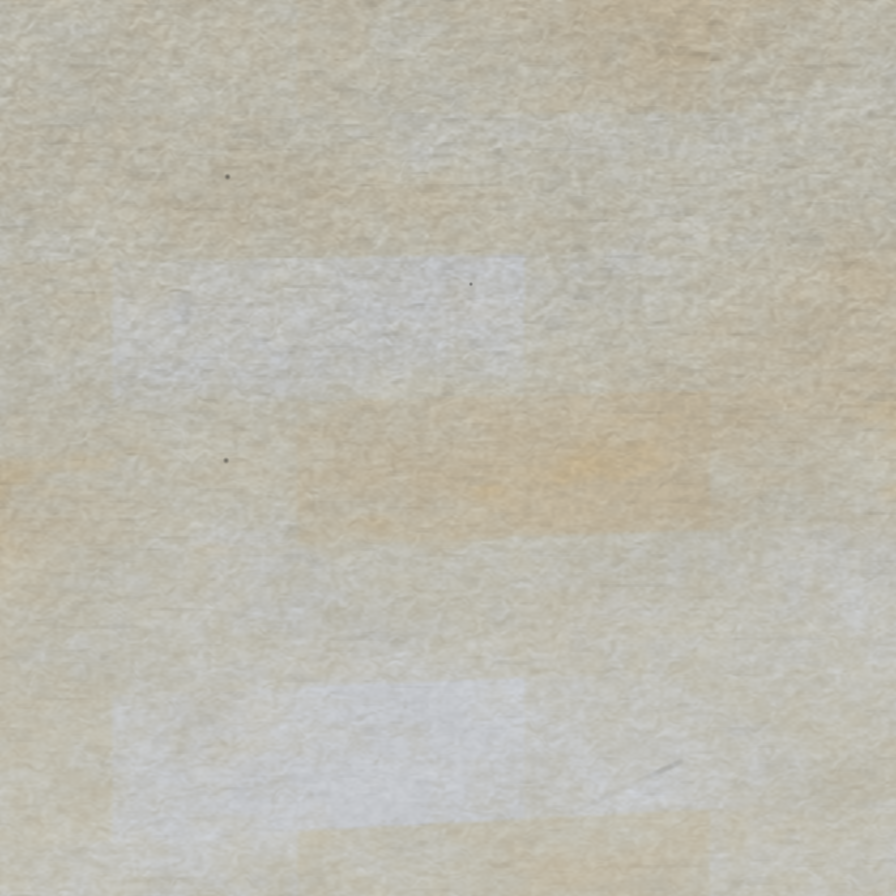
Write a WebGL 2 fragment shader that draws this texture.

```glsl
#version 300 es
precision highp float;
// Weathered, pale plywood-like surface: slightly tilted rows of faded blocks
// with sharp right ends, built from layered waves. Noise adds clouding, ochre
// stains and a fine fibrous grain; a few specks and one scratch finish it.

uniform vec2 u_resolution;
out vec4 fragColor;

const float TAU = 6.2831853;
const vec3 COOL = vec3(0.76, 0.77, 0.785);
const vec3 NEUTRAL = vec3(0.743, 0.733, 0.683);
const vec3 WARM = vec3(0.74, 0.695, 0.605);
const vec3 OCHRE = vec3(0.76, 0.66, 0.48);

float hash(vec2 p) {
    vec3 q = fract(p.xyx * vec3(0.1031, 0.1030, 0.0973));
    q += dot(q, q.yzx + 33.33);
    return fract((q.x + q.y) * q.z);
}

// Smooth value noise in 0..1
float noise(vec2 p) {
    vec2 i = floor(p), f = fract(p);
    f = f * f * (3.0 - 2.0 * f);
    float low = mix(hash(i), hash(i + vec2(1, 0)), f.x);
    float high = mix(hash(i + vec2(0, 1)), hash(i + vec2(1, 1)), f.x);
    return mix(low, high, f.y);
}

float fbm(vec2 p) {
    float sum = 0.0, amp = 0.5;
    for (int i = 0; i < 4; i++) {
        sum += amp * noise(p);
        p = p * 2.03 + 17.3;
        amp *= 0.5;
    }
    return sum / 0.9375;
}

// Warmth of one row: its base plus alternating blocks that fade to the left
float rowWarmth(float row, float x, float blockWidth) {
    float wave = cos(TAU / 3.0 * row + 0.6);
    float along = x / blockWidth + 0.27 + 0.45 * mod(row, 3.0);
    float f = fract(along);
    float block = smoothstep(0.1, 0.8, f) * (1.0 - smoothstep(0.985, 1.0, f));
    float side = -cos(TAU * 0.5 * floor(along));
    return wave * (0.16 + 0.3 * side * block);
}

// Rows joined by narrow soft seams
float blockWarmth(vec2 p, float rowHeight) {
    float v = (p.y - 0.06 * p.x * (1.0 - p.y) - 0.05) / rowHeight;
    float row = floor(v) + 1.0;
    float seam = smoothstep(0.0, 0.05, fract(v));
    return mix(rowWarmth(row - 1.0, p.x, 0.46), rowWarmth(row, p.x, 0.46), seam);
}

// Short crossing fibres: curly relief plus fine grain, centred on zero
float fibreGrain(vec2 p) {
    vec2 q = p + 0.01 * vec2(noise(p * 70.0), noise(p * 70.0 + 40.0));
    vec2 s = q * vec2(95.0, 140.0);
    float curl = noise(s) - noise(s + vec2(0.5, -0.7));
    float fine = noise(q * vec2(150.0, 230.0) + 9.0) - 0.5;
    float finest = noise(p * vec2(210.0, 300.0) + 60.0) - 0.5;
    float fibre = noise(p * vec2(40.0, 200.0) + 5.0) - 0.5;
    return 0.6 * curl + 0.7 * fine + 0.6 * finest + 0.4 * fibre;
}

float segmentDistance(vec2 p, vec2 a, vec2 b) {
    vec2 d = b - a;
    return length(p - a - d * clamp(dot(p - a, d) / dot(d, d), 0.0, 1.0));
}

// Small dark dots scattered over the surface
float specks(vec2 p, int count) {
    float cover = 0.0;
    for (int i = 0; i < count; i++) {
        float k = float(i);
        vec2 centre = vec2(hash(vec2(k, 3.7)), hash(vec2(k, 8.1)));
        float radius = mix(0.003, 0.006, hash(vec2(k, 5.3)));
        cover = max(cover, 1.0 - smoothstep(0.0, radius, length(p - centre)));
    }
    return cover;
}

vec3 surfaceColour(float warmth) {
    vec3 c = mix(COOL, NEUTRAL, clamp(warmth * 2.0, 0.0, 1.0));
    return mix(c, WARM, clamp(warmth * 2.0 - 1.0, 0.0, 1.0));
}

void main() {
    vec2 p = gl_FragCoord.xy / u_resolution.y;
    float grain = fibreGrain(p);
    float height = smoothstep(0.1, 0.85, p.y);

    // Unevenly faded blocks, clouding and a warm band across the middle
    float band = exp(-pow((p.y - 0.06 * p.x - 0.46) / 0.085, 4.0));
    float wear = 0.45 + 0.75 * noise(p * vec2(5.0, 9.0) + 50.0);
    float warmth = 0.46 + wear * blockWarmth(p, 0.163) + 0.2 * band;
    warmth += 0.6 * (fbm(p * vec2(4.0, 8.0) + 2.0) - 0.5);
    warmth += 0.25 * (noise(p * vec2(45.0, 60.0)) - 0.5) - 0.12 * grain;
    warmth += 0.14 * (height - 0.55);
    vec3 colour = surfaceColour(warmth);

    // Ochre stains, strongest in the warm band
    float stain = smoothstep(0.54, 0.8, fbm(p * vec2(8.0, 15.0) + 31.0));
    colour = mix(colour, OCHRE, stain * (0.07 + 0.36 * band));

    // Grain and short faint dashes, rougher and duller towards the top
    float rough = mix(0.045, 0.082, height);
    float dash = smoothstep(0.74, 0.98, noise(p * vec2(34.0, 150.0) + 70.0));
    colour *= 1.0 + rough * grain - 0.6 * rough * dash;
    float dull = fbm(p * vec2(9.0, 16.0) + 83.0) - 0.5;
    colour *= 1.012 - 0.03 * height - 0.06 * dull;

    // Scratch and specks
    float scratch = segmentDistance(p, vec2(0.64, 0.093), vec2(0.76, 0.15));
    scratch = 1.0 - smoothstep(0.0005, 0.005, scratch);
    colour *= 1.0 - 0.16 * scratch * noise(p * 40.0 + 12.0);
    colour *= 1.0 - 0.4 * specks(p, 3);

    fragColor = vec4(colour, 1.0);
}
```
